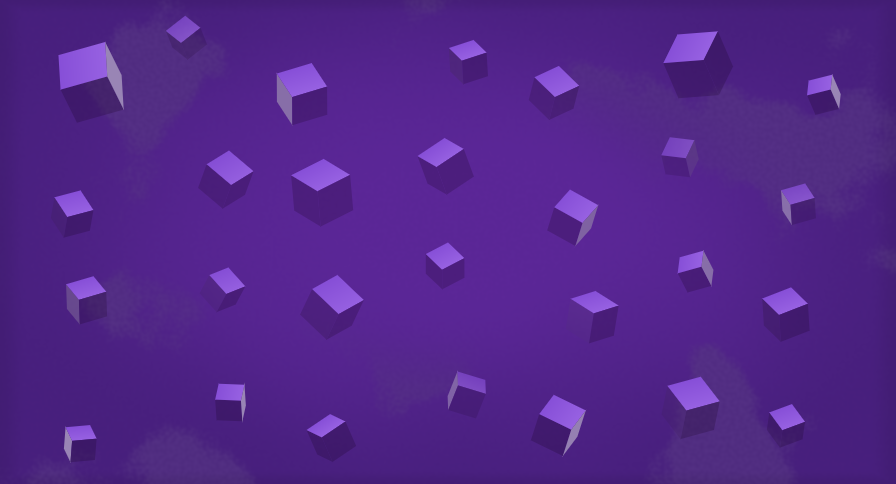
Reproduce this background procedurally as a Shadertoy shader.

```glsl
vec3 hash3(vec2 p) {
    vec3 q = fract(p.xyx * vec3(0.1031, 0.1030, 0.0973));
    q += dot(q, q.yxz + 33.33);
    return fract((q.xxy + q.yzz) * q.zyx);
}

float gradientNoise(vec2 p) {
    vec2 i = floor(p), f = fract(p);
    vec2 w = f * f * f * (f * (f * 6.0 - 15.0) + 10.0);
    vec4 d;
    for (int k = 0; k < 4; k++) {
        vec2 corner = vec2(k % 2, k / 2);
        float angle = 6.2832 * hash3(i + corner + 50.0).x;
        d[k] = dot(vec2(cos(angle), sin(angle)), f - corner);
    }
    return mix(mix(d.x, d.y, w.x), mix(d.z, d.w, w.x), w.y);
}

float fbm(vec2 p) {
    float sum = 0.0, amp = 0.6;
    for (int i = 0; i < 4; i++) {
        sum += amp * gradientNoise(p);
        p = p * 2.1 + 7.3;
        amp *= 0.45;
    }
    return sum;
}

mat2 rotate(float a) {
    return mat2(cos(a), sin(a), -sin(a), cos(a));
}

// Violet glow with dusty, grainy patches towards the rim
vec3 backdrop(vec2 uv, vec2 p) {
    float r = length(uv - vec2(0.5, 0.53));
    vec3 col = mix(vec3(0.355, 0.15, 0.59), vec3(0.28, 0.122, 0.49),
                   smoothstep(0.12, 0.6, r + 0.06 * gradientNoise(p * 3.0)));
    float grain = gradientNoise(p * 110.0);
    float dust = smoothstep(0.08, 0.2, fbm(p * 2.6 + 3.7) + 0.03 * grain);
    dust *= smoothstep(0.2, 0.42, r);
    col = mix(col, vec3(0.33, 0.2, 0.51), 0.7 * dust);
    col += 0.012 * grain * (0.3 + dust);
    vec2 rim = min(uv, 1.0 - uv);
    return col * mix(0.93, 1.0, smoothstep(0.0, 0.03, min(rim.x, rim.y)));
}

// Face colour from its view-space normal
vec3 shadeFace(vec3 n, vec3 ground, float along) {
    float lit = smoothstep(0.05, 0.85, dot(n, normalize(vec3(-0.25, 0.85, 0.45))));
    vec3 bright = mix(vec3(0.52, 0.3, 0.84), vec3(0.6, 0.39, 0.89), 0.5 + 0.4 * along);
    vec3 col = mix(ground * vec3(0.84, 0.78, 0.83), bright, lit);
    float pale = smoothstep(0.78, 0.9, abs(n.x)) * smoothstep(0.4, 0.25, n.z);
    return mix(col, vec3(0.6, 0.52, 0.71), pale);
}

// Draws the three visible faces of a turned cube
vec3 drawCube(vec3 col, vec2 p, float halfEdge, vec3 turn, float opacity, float pixel) {
    vec3 axes[3] = vec3[3](vec3(1, 0, 0), vec3(0, 1, 0), vec3(0, 0, 1));
    for (int k = 0; k < 3; k++) {
        axes[k].xz *= rotate(turn.x);
        axes[k].yz *= rotate(-turn.y);
        axes[k].xy *= rotate(turn.z);
        axes[k] *= axes[k].z < 0.0 ? -1.0 : 1.0;
    }
    vec3 ground = col;
    for (int k = 0; k < 3; k++) {
        vec3 n = axes[k];
        vec2 b = axes[(k + 1) % 3].xy, c = axes[(k + 2) % 3].xy;
        vec2 q = p - n.xy * halfEdge;
        float area = b.x * c.y - b.y * c.x;
        area = abs(area) < 0.001 ? 0.001 : area;
        vec2 st = vec2(q.x * c.y - q.y * c.x, b.x * q.y - b.y * q.x) / area;
        vec2 inset = (halfEdge - abs(st)) * abs(area) / max(vec2(length(c), length(b)), 0.001);
        float cover = clamp(min(inset.x, inset.y) / pixel + 0.5, 0.0, 1.0);
        col = mix(col, shadeFace(n, ground, st.x / halfEdge), cover * opacity);
    }
    return col;
}

void mainImage(out vec4 fragColor, in vec2 fragCoord) {
    vec2 uv = fragCoord / iResolution.xy;
    vec2 p = fragCoord / iResolution.y;
    float aspect = iResolution.x / iResolution.y;
    vec3 col = backdrop(uv, p);

    // Cubes on a staggered, jittered grid
    for (int i = 0; i < 28; i++) {
        vec2 cell = vec2(i % 7, i / 7);
        vec3 place = hash3(cell + 11.0);
        vec3 spin = hash3(cell + 37.0);
        vec3 look = hash3(cell + 71.0);
        vec2 jitter = (place.xy - 0.5) * vec2(0.45, 0.3);
        jitter.y += 0.3 * (mod(cell.x, 2.0) - 0.5);
        vec2 center = mix(vec2(0.03), vec2(0.97), (cell + 0.5 + jitter) / vec2(7, 4));
        float halfEdge = mix(0.026, 0.052, place.z * place.z);
        vec3 turn = mix(vec3(0.15, 0.45, -0.5), vec3(1.4, 0.85, 0.5), spin);
        float opacity = mix(0.65, 1.0, smoothstep(0.0, 0.4, look.x));
        col = drawCube(col, p - center * vec2(aspect, 1.0), halfEdge, turn,
                       opacity, 1.0 / iResolution.y);
    }
    fragColor = vec4(col, 1.0);
}
```
